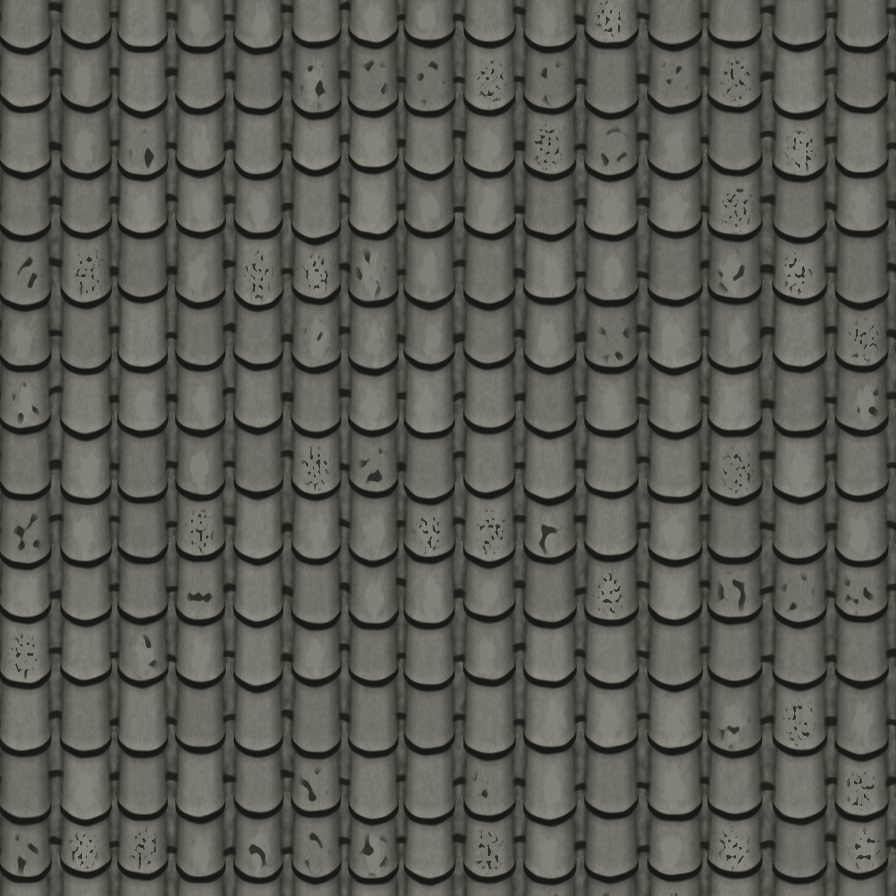
Write a Shadertoy shader that draws this texture.

```glsl
const vec2 TILES = vec2(15.0, 14.0);     // repeats across and down
const vec2 PHASE = vec2(0.11, 0.85);
const float TAU = 6.28318;
const float DRIFT = 0.12;                // slow sideways bend of the columns
const float COLUMN_JITTER = 0.05;
const float ROW_JITTER = 0.11;
const float TILE_JITTER = 0.12;
const float TOP_HALF_WIDTH = 0.365;
const float LIP_HALF_WIDTH = 0.415;
const float LIP_DEPTH = 0.32;            // drop of the rounded lip
const float SHADOW_WIDTH = 0.06;
const float SOFTNESS = 0.035;
const float PIT_SHARE = 0.24;            // fraction of tiles with pits
const float BLOOM_SHARE = 0.45;          // fraction with a pale worn patch

const vec3 CLAY = vec3(0.455, 0.455, 0.425);
const vec3 CLAY_PALE = vec3(0.54, 0.54, 0.51);
const vec3 CLAY_SIDE = vec3(0.30, 0.30, 0.275);
const vec3 PAN = vec3(0.345, 0.345, 0.32);
const vec3 PAN_DARK = vec3(0.19, 0.19, 0.17);
const vec3 SHADOW = vec3(0.095, 0.095, 0.08);

vec2 hash2(vec2 p) {
    vec3 q = fract(p.xyx * vec3(0.1031, 0.1030, 0.0973));
    q += dot(q, q.yzx + 33.33);
    return fract((q.xx + q.yz) * q.zy);
}

float gradientDot(vec2 cell, vec2 offset) {
    float angle = TAU * hash2(cell + 71.0).x;
    return dot(vec2(cos(angle), sin(angle)), offset);
}

float gradientNoise(vec2 p) {
    vec2 i = floor(p), f = fract(p);
    vec2 s = f * f * f * (f * (f * 6.0 - 15.0) + 10.0);
    vec2 e = vec2(1.0, 0.0);
    float low = mix(gradientDot(i, f), gradientDot(i + e, f - e), s.x);
    float high = mix(gradientDot(i + e.yx, f - e.yx), gradientDot(i + 1.0, f - 1.0), s.x);
    return mix(low, high, s.y);
}

float fbm(vec2 p) {
    float sum = 0.0, gain = 0.6;
    for (int i = 0; i < 3; i++) {
        sum += gain * gradientNoise(p);
        p = p * 2.03 + 17.0;
        gain *= 0.5;
    }
    return sum;
}

// Height of the seam below a tile, always within its own row
float seam(float column, float row) {
    return row + ROW_JITTER * hash2(vec2(row, 91.0)).x
               + TILE_JITTER * hash2(vec2(column, row)).y;
}

// Trough between two columns, with its own overlapping seams
vec3 panColor(vec2 p, float gap, float soft) {
    float id = floor(p.x + 0.5);
    float bow = 2.0 * (p.x - id) * (p.x - id);
    float h = p.y + bow + 0.06 * gradientNoise(p * 5.0);
    float offset = 0.55 + 0.22 * hash2(vec2(id, floor(h) + 40.0)).x;
    float joint = abs(fract(h) - offset);
    vec3 color = mix(PAN_DARK, PAN, smoothstep(-0.02, 0.10, gap));
    color *= 1.0 + 0.45 * fbm(p * vec2(7.0, 5.0));
    return mix(color, SHADOW, 0.9 * (1.0 - smoothstep(0.03, 0.05 + soft, joint)));
}

// Rounded clay body; q runs across the tile (-1..1) and up it (0..1)
vec3 tileColor(vec2 q, vec2 p, vec2 id) {
    vec2 look = hash2(id + 13.0), wear = hash2(id + 57.0);
    vec3 color = mix(CLAY, CLAY_SIDE, smoothstep(0.45, 1.05, abs(q.x + 0.04)));
    color *= 0.94 + 0.12 * look.x;
    color *= 1.0 + 0.10 * fbm(p * vec2(9.0, 5.0)) + 0.07 * gradientNoise(p * vec2(24.0, 16.0));

    // Pale patch stretched along the tile
    vec2 c = q - vec2(0.3 * (look.y - 0.5), 0.42);
    float patchDist = length(c * vec2(1.9, 2.6)) + 0.7 * fbm(p * vec2(7.0, 4.0));
    float bloom = step(wear.x, BLOOM_SHARE) * (1.0 - smoothstep(0.5, 0.95, patchDist));
    color = mix(color, CLAY_PALE, 0.6 * bloom);

    // Pits: many fine ones or a few large ones
    float scale = mix(6.0, 15.0, step(0.45, look.x));
    float pits = smoothstep(0.16, 0.34, gradientNoise(p * vec2(scale, 0.8 * scale)));
    float area = 1.0 - smoothstep(0.5, 1.0, length(c * vec2(1.3, 2.3)));
    return mix(color, SHADOW, 0.75 * pits * area * step(wear.y, PIT_SHARE));
}

void mainImage(out vec4 fragColor, in vec2 fragCoord) {
    vec2 uv = fragCoord / iResolution.xy;
    float soft = max(SOFTNESS, TILES.x / min(iResolution.x, iResolution.y));

    // Position in tile units
    vec2 p = uv * TILES + PHASE;
    p.x += 0.08 - DRIFT * cos(TAU * (uv.x - 0.05));
    float column = floor(p.x);
    float u = p.x - column - 0.5 - COLUMN_JITTER * (hash2(vec2(column, 7.0)).x - 0.5);
    u += 0.015 * gradientNoise(p * 4.0);

    // Curved seams choose the row
    float across = min(abs(u) / 0.45, 1.0);
    float h = p.y - LIP_DEPTH * (1.0 - sqrt(1.0 - across * across));
    h += 0.035 * gradientNoise(p * 3.0);
    float row = floor(h);
    row -= step(h, seam(column, row));
    float above = h - seam(column, row);
    float below = seam(column, row + 1.0) - h;
    float along = above / (above + below);

    // Tapered cover tile over the trough
    float halfWidth = mix(LIP_HALF_WIDTH, TOP_HALF_WIDTH, along);
    float gap = abs(u) - halfWidth;
    vec3 tile = tileColor(vec2(u / halfWidth, along), p, vec2(column, row));
    tile *= 1.0 + 0.10 * smoothstep(0.22, 0.06, above);
    tile *= 1.0 - 0.22 * smoothstep(0.24, 0.05, below);
    vec3 color = mix(tile, panColor(p, gap, soft), smoothstep(-soft, soft, gap));

    // Shadow under each lip
    float line = 1.0 - smoothstep(SHADOW_WIDTH, SHADOW_WIDTH + 1.6 * soft, below);
    line = max(line, 1.0 - smoothstep(0.0, 1.3 * soft, above));
    line *= 1.0 - smoothstep(0.42, 0.42 + soft, abs(u));
    fragColor = vec4(mix(color, SHADOW, line), 1.0);
}
```
